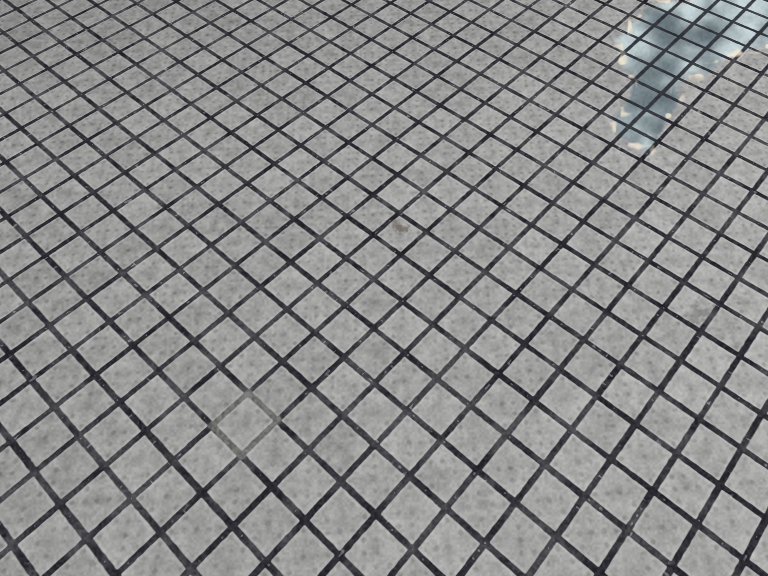
This texture is drawn by a WebGL 1 fragment shader. Its source:

```glsl
precision highp float;
// Worn grey ceramic floor tiles with dark grout, seen obliquely in perspective.
// A projective map gives square tile coordinates; noise adds dimples, dust
// and grain, and a shallow puddle reflects pale sky near the upper right.

uniform vec2 u_resolution;

float hash(vec2 p) {
  vec3 q = fract(p.xyx * vec3(0.1031, 0.1030, 0.0973));
  q += dot(q, q.yzx + 33.33);
  return fract((q.x + q.y) * q.z);
}

float noise(vec2 p) {
  vec2 i = floor(p), f = fract(p);
  f = f * f * (3.0 - 2.0 * f);
  return mix(mix(hash(i), hash(i + vec2(1, 0)), f.x),
             mix(hash(i + vec2(0, 1)), hash(i + vec2(1, 1)), f.x), f.y);
}

float fbm(vec2 p) {
  return 0.55 * noise(p) + 0.3 * noise(p * 2.1 + 7.0) + 0.15 * noise(p * 4.3 + 19.0);
}

float capsule(vec2 p, vec2 a, vec2 b, float radius) {
  vec2 ab = b - a;
  return length(p - a - ab * clamp(dot(p - a, ab) / dot(ab, ab), 0.0, 1.0)) - radius;
}

float roundedBox(vec2 p, float halfSize, float radius) {
  vec2 d = abs(p) - halfSize + radius;
  return length(max(d, 0.0)) + min(max(d.x, d.y), 0.0) - radius;
}

void main() {
  vec2 p = gl_FragCoord.xy / u_resolution.y;

  // Floor coordinates: both line families meet on a horizon above the canvas
  float depth = 2.085 - p.y;
  vec2 floorPos = vec2(17.4 * (p.x - 2.384), 14.8 * (p.x + 1.424)) / depth
                + vec2(0.234, 0.461);
  float pixel = 20.0 / (depth * u_resolution.y);
  vec2 cell = floor(floorPos);
  vec2 local = floorPos - cell - 0.5;
  float tileRandom = hash(cell + 71.0);
  float cloud = fbm(floorPos * 5.0 + 90.0);
  float grain = noise(p * 230.0) - 0.5;

  // Glazed tile: uneven tone, soft dimples and a paler rim
  vec2 jitter = vec2(tileRandom, hash(cell + 13.0)) - 0.5;
  float edge = roundedBox(local - 0.014 * jitter, 0.436, 0.03)
             + 0.016 * (noise(floorPos * 9.0 + 50.0) - 0.5);
  vec2 wave = cos((local - 0.05 * jitter) * 18.0);
  float dimples = smoothstep(0.25, 1.0, wave.x * wave.y)
                * smoothstep(0.25, 0.65, noise(floorPos * 6.0 + 140.0));
  dimples += 0.6 * exp(-60.0 * dot(local, local));
  float tone = 0.605 + 0.045 * p.x + 0.035 * (tileRandom - 0.5);
  tone += 0.13 * (cloud - 0.5) - 0.075 * dimples + 0.07 * grain;
  tone += 0.035 * smoothstep(-0.09, -0.03, edge);
  tone -= 0.05 * smoothstep(0.75, 1.0, p.y) * (1.0 - 0.5 * p.x);
  vec3 tile = tone * vec3(1.0, 1.0, 0.995);

  // Grout: dark, sandy and dusty in places
  float dust = fbm(floorPos * 2.2 + 30.0);
  vec3 grout = mix(vec3(0.165, 0.162, 0.185), vec3(0.30, 0.295, 0.31),
                   smoothstep(0.25, 0.8, dust)) + 0.10 * grain;
  grout += 0.22 * smoothstep(0.86, 0.96, noise(floorPos * 11.0 + 200.0));

  // One relaid tile surrounded by pale mortar
  float relaid = roundedBox(floorPos - vec2(-18.5, 15.5), 0.58, 0.04);
  float mortar = 1.0 - smoothstep(-0.03, 0.04, relaid + 0.12 * (cloud - 0.5));
  grout = mix(grout, vec3(0.47, 0.47, 0.46) + 0.15 * grain, 0.85 * mortar);

  // Small brown stain and a grey scuff
  float ragged = 0.016 * (fbm(p * 120.0) - 0.5);
  float stain = capsule(p, vec2(0.685, 0.608), vec2(0.704, 0.602), 0.006) + ragged;
  tile = mix(tile, vec3(0.40, 0.36, 0.32), 0.65 * (1.0 - smoothstep(-0.003, 0.005, stain)));
  float scuff = capsule(p, vec2(1.205, 0.452), vec2(1.232, 0.463), 0.008) + 2.0 * ragged;
  tile *= 1.0 - 0.17 * (1.0 - smoothstep(-0.004, 0.008, scuff));

  // Puddle with sky reflection and a glinting rim
  float puddle = min(capsule(p, vec2(1.105, 0.785), vec2(1.15, 0.88), 0.040),
                     capsule(p, vec2(1.135, 0.915), vec2(1.31, 0.975), 0.062));
  puddle += 0.045 * (fbm(p * 22.0) - 0.5);
  float wet = 1.0 - smoothstep(-0.006, 0.008, puddle);
  float sky = fbm(p * vec2(13.0, 17.0) + 4.0);
  vec3 reflection = mix(vec3(0.36, 0.42, 0.45), vec3(0.82, 0.89, 0.90),
                        smoothstep(0.2, 0.75, sky));
  tile = mix(tile, reflection + 0.05 * grain, 0.85 * wet);
  grout = mix(grout, vec3(0.15, 0.17, 0.20) + 0.1 * sky, 0.7 * wet);

  vec3 color = mix(tile, grout, smoothstep(-pixel, pixel, edge));
  float rim = 1.0 - smoothstep(0.0, 0.016, abs(puddle));
  float glint = rim * smoothstep(0.68, 0.88, noise(p * 75.0 + 8.0));
  color = mix(color, vec3(0.98, 0.93, 0.84), 0.8 * glint);

  gl_FragColor = vec4(clamp(color, 0.0, 1.0), 1.0);
}
```
